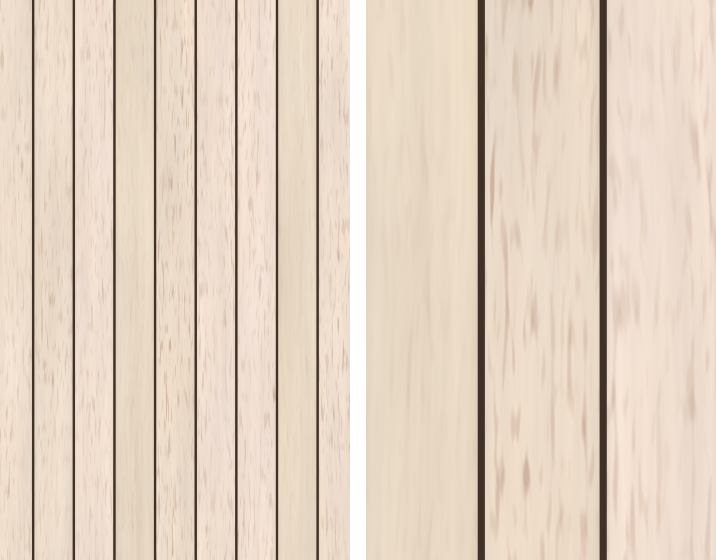
Left: the whole. Right: its middle third, enlarged.
Reproduce this texture procedurally as a Shadertoy shader.

```glsl
// Nine pale vertical wood boards with fine grain, split by thin dark seams.

const float PITCH = 0.1161;           // board width, in canvas widths
const float FIRST_SEAM = 0.0948;
const float SEAM_HALF_WIDTH = 0.0034;
const vec3 PINK_WOOD = vec3(0.950, 0.880, 0.826);
const vec3 BEIGE_WOOD = vec3(0.905, 0.844, 0.762);
const vec3 PORE_COLOR = vec3(0.73, 0.60, 0.52);
const vec3 SEAM_COLOR = vec3(0.25, 0.19, 0.15);

// Per board: how pink the wood is, and how strong its pores are
const float PINKNESS[9] = float[9](0.60, 0.50, 0.92, 0.08, 0.45, 0.92, 1.0, 0.12, 0.72);
const float PORES[9] = float[9](0.65, 0.65, 0.60, 0.30, 1.0, 0.70, 0.65, 0.22, 0.80);

float hash(vec2 cell) {
    uvec2 q = uvec2(ivec2(cell)) * uvec2(1597u, 3812u);
    uint n = (q.x ^ q.y ^ 9176u) * 747796u;
    n = (n ^ (n >> 15)) * 277803u;
    n = (n ^ (n >> 13)) * 974711u;
    return float((n ^ (n >> 16)) & 65535u) / 65536.0;
}

float cornerGradient(vec2 cell, vec2 offset) {
    float angle = 6.28319 * hash(cell);
    return dot(vec2(cos(angle), sin(angle)), offset);
}

// Gradient noise, roughly -0.7 to 0.7
float noise(vec2 p) {
    vec2 i = floor(p), f = fract(p);
    vec2 u = f * f * f * (f * (f * 6.0 - 15.0) + 10.0);
    vec2 e = vec2(1.0, 0.0);
    float low = mix(cornerGradient(i, f), cornerGradient(i + e, f - e), u.x);
    float high = mix(cornerGradient(i + e.yx, f - e.yx), cornerGradient(i + 1.0, f - 1.0), u.x);
    return mix(low, high, u.y);
}

// Short dark streaks along the grain
float pores(vec2 p, vec2 frequency) {
    return smoothstep(0.12, 0.50, noise(p * frequency));
}

vec3 wood(vec2 p, float pinkness, float poreStrength, float seed) {
    // Each board samples its own patch of gently bent, slanted grain
    vec2 g = p + vec2(seed * 3.7, seed * 5.3);
    g.x += 0.014 * noise(g * vec2(5.0, 1.6)) + 0.012 * p.y * sin(seed * 2.4);

    float bands = noise(g * vec2(24.0, 1.1));
    float fibres = noise(g * vec2(95.0, 3.5)) + 0.8 * noise(g * vec2(190.0, 9.0));
    float cloud = noise(g * vec2(8.0, 2.2));

    vec3 color = mix(BEIGE_WOOD, PINK_WOOD, pinkness);
    color *= 1.0 + 0.045 * bands + 0.024 * fibres + 0.025 * cloud;
    color += vec3(0.012, 0.0, -0.012) * noise(g * vec2(18.0, 2.5) + 40.0);

    // Pores gather in patches
    float patches = smoothstep(-0.4, 0.4, noise(g * vec2(20.0, 2.0) + 17.0));
    float streaks = pores(g, vec2(125.0, 13.0)) + 0.7 * pores(g + 9.0, vec2(165.0, 22.0));
    float amount = 0.50 * poreStrength * streaks * mix(0.35, 1.0, patches);
    return mix(color, PORE_COLOR, min(amount, 0.6));
}

void mainImage(out vec4 fragColor, in vec2 fragCoord) {
    vec2 p = fragCoord / iResolution.x;
    float pixel = 1.0 / iResolution.x;

    // Board index and distance to the nearest seam
    float t = (p.x - FIRST_SEAM) / PITCH;
    int board = clamp(int(floor(t)) + 1, 0, 8);
    float seamDistance = abs(t - round(t)) * PITCH;

    vec3 color = wood(p, PINKNESS[board], PORES[board], float(board) + 1.0);

    // Soft shading at the board edges, then the gap itself
    color *= 1.0 - 0.06 * exp(-max(seamDistance - SEAM_HALF_WIDTH, 0.0) / 0.003);
    float gap = 1.0 - smoothstep(-0.6 * pixel, 0.6 * pixel, seamDistance - SEAM_HALF_WIDTH);
    color = mix(color, SEAM_COLOR, gap);

    fragColor = vec4(clamp(color, 0.0, 1.0), 1.0);
}
```
